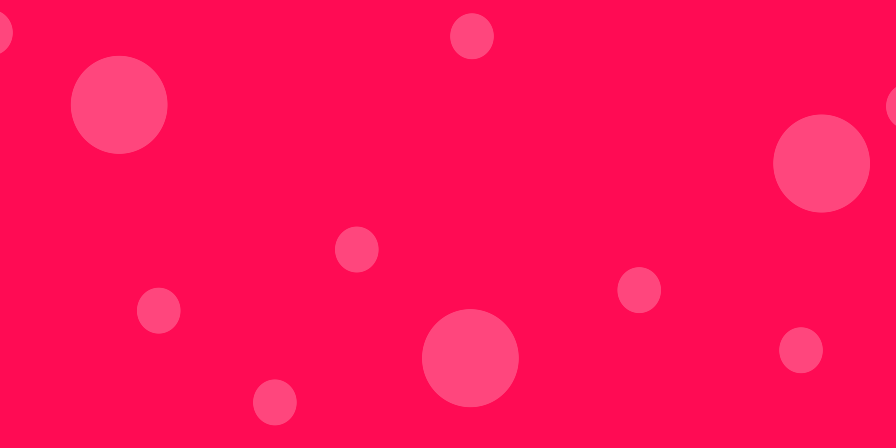
Give the GLSL for this pattern, as a Shadertoy shader.

```glsl
// Flat crimson field scattered with pale pink dots: a few large discs and
// more small, slightly tall ones. Each set is placed by a loop along x,
// with wave and fract formulas giving the irregular spacing and heights.

// Smooth coverage of an ellipse, in units of the canvas height
float dotCoverage(vec2 p, vec2 center, vec2 radii) {
    float dist = (length((p - center) / radii) - 1.0) * radii.x;
    float halfPixel = 0.5 / iResolution.y;
    return 1.0 - smoothstep(-halfPixel, halfPixel, dist);
}

void mainImage(out vec4 fragColor, in vec2 fragCoord) {
    vec2 p = fragCoord / iResolution.y;
    float coverage = 0.0;

    // Large discs: even steps in x, wrapped steps in y
    for (int i = 0; i < 3; i++) {
        float n = float(i);
        vec2 center = vec2(0.266 + 0.784 * n, fract(0.766 + 0.4345 * n));
        coverage = max(coverage, dotCoverage(p, center, vec2(0.108, 0.1095)));
    }

    // Small dots: uneven steps in x, heights along a cosine wave
    for (int i = 0; i < 8; i++) {
        float n = float(i);
        float x = n * 2.0 / 7.0 - 0.01 + 0.085 * cos(1.3 * (n - 1.3));
        vec2 center = vec2(x, 0.5 + 0.43 * cos(5.75 * x));
        coverage = max(coverage, dotCoverage(p, center, vec2(0.0487, 0.0513)));
    }

    vec3 crimson = vec3(1.0, 0.043, 0.33);
    vec3 palePink = vec3(1.0, 0.275, 0.49);
    fragColor = vec4(mix(crimson, palePink, coverage), 1.0);
}
```
